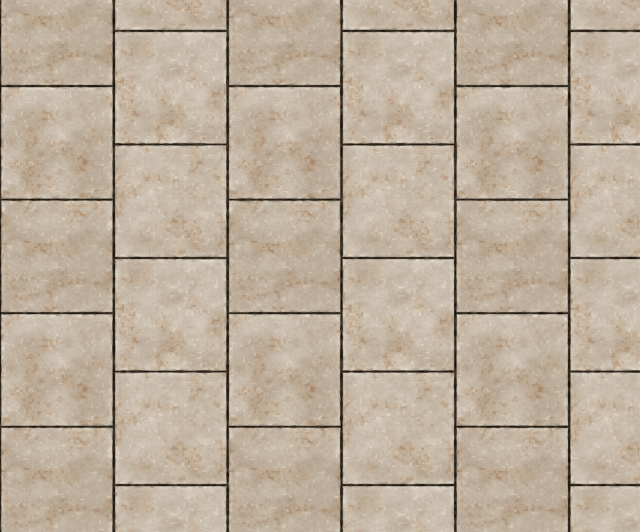
Write a WebGL 1 fragment shader that draws this texture.

```glsl
precision highp float;
uniform vec2 u_resolution;

float hash(vec2 p) {
  vec3 q = fract(vec3(p.xyx) * 0.1031);
  q += dot(q, q.yzx + 33.33);
  return fract((q.x + q.y) * q.z);
}

float noise(vec2 p) {
  vec2 i = floor(p), f = fract(p);
  f = f * f * (3.0 - 2.0 * f);
  return mix(mix(hash(i), hash(i + vec2(1.0, 0.0)), f.x),
             mix(hash(i + vec2(0.0, 1.0)), hash(i + vec2(1.0, 1.0)), f.x), f.y);
}

float fbm(vec2 p) {
  float sum = 0.0, amp = 0.5;
  for (int i = 0; i < 5; i++) {
    sum += amp * noise(p);
    p = mat2(1.6, 1.2, -1.2, 1.6) * p + 7.3;
    amp *= 0.55;
  }
  return sum / 1.055;
}

// Stone surface; the variant shifts the mottling and its tint
vec3 stone(vec2 uv, vec2 variant) {
  vec2 p = uv + variant * vec2(13.0, 29.0) + 3.0;
  float blotch = fbm(p * vec2(4.0, 5.5));
  float patches = fbm(p * vec2(9.0, 12.0) + 40.0);
  float grain = noise(p * 48.0) + noise(p * 85.0) - 1.0;

  float tone = 0.5 + 1.1 * (blotch - 0.5) + 0.7 * (patches - 0.5) + 0.16 * grain;
  tone += 0.13 * (variant.x - 0.5) + 0.07 * (variant.y - 0.5);
  tone -= 0.2 * (1.0 - variant.x) * smoothstep(-0.1, 0.8, uv.x - uv.y);
  vec3 color = mix(vec3(0.715, 0.65, 0.575), vec3(0.83, 0.79, 0.735), clamp(tone, 0.0, 1.0));

  // Rusty flecks gather in the warm patches
  float rust = smoothstep(0.48, 0.7, fbm(p * 7.0 + 90.0));
  float fleck = smoothstep(0.6, 0.85, noise(p * 38.0 + 11.0));
  color -= vec3(0.015, 0.035, 0.055) * rust;
  color -= vec3(0.05, 0.085, 0.11) * fleck * (0.25 + 0.75 * rust);

  // Pale mineral specks
  return color + 0.06 * smoothstep(0.75, 0.95, noise(p * 42.0 + 63.0));
}

void main() {
  vec2 grid = vec2(5.622, 4.685);
  vec2 p = gl_FragCoord.xy / u_resolution * grid;
  vec2 pixel = grid / u_resolution;

  // Alternate columns are shifted by about half a tile
  float odd = mod(floor(p.x), 2.0);
  vec2 q = p + vec2(0.0, mix(0.073, 0.587, odd));
  vec2 uv = fract(q);
  vec2 variant = mod(floor(q), 2.0);

  vec2 edge = min(uv, 1.0 - uv);
  vec2 wobble = 0.005 * (vec2(noise(p * 24.0), noise(p * 24.0 + 50.0)) - 0.5);
  vec2 gap = edge - vec2(0.0095, 0.0075) + wobble;
  float d = min(gap.x, gap.y);

  vec3 color = stone(uv, variant);

  // Worn, paler rim with a few dull nicks
  float wear = fbm(p * 14.0 + 20.0);
  float rim = 1.0 - smoothstep(0.012, 0.05, d);
  color += vec3(0.05, 0.06, 0.065) * rim * smoothstep(0.3, 0.65, wear);
  float nick = smoothstep(0.55, 0.75, noise(p * 30.0 + 70.0));
  color *= 1.0 - 0.18 * nick * (1.0 - smoothstep(0.0, 0.03, d));

  // Rounded shoulder, then dark joint
  color = mix(vec3(0.5, 0.46, 0.4), color, smoothstep(-0.003, 0.011, d));
  vec3 joint = mix(vec3(0.09, 0.065, 0.03), vec3(0.25, 0.21, 0.165), noise(p * 35.0));
  vec2 cover = 1.0 - smoothstep(-0.6 * pixel, 0.6 * pixel, gap);
  color = mix(color, joint, max(cover.x, cover.y));

  gl_FragColor = vec4(color, 1.0);
}
```
